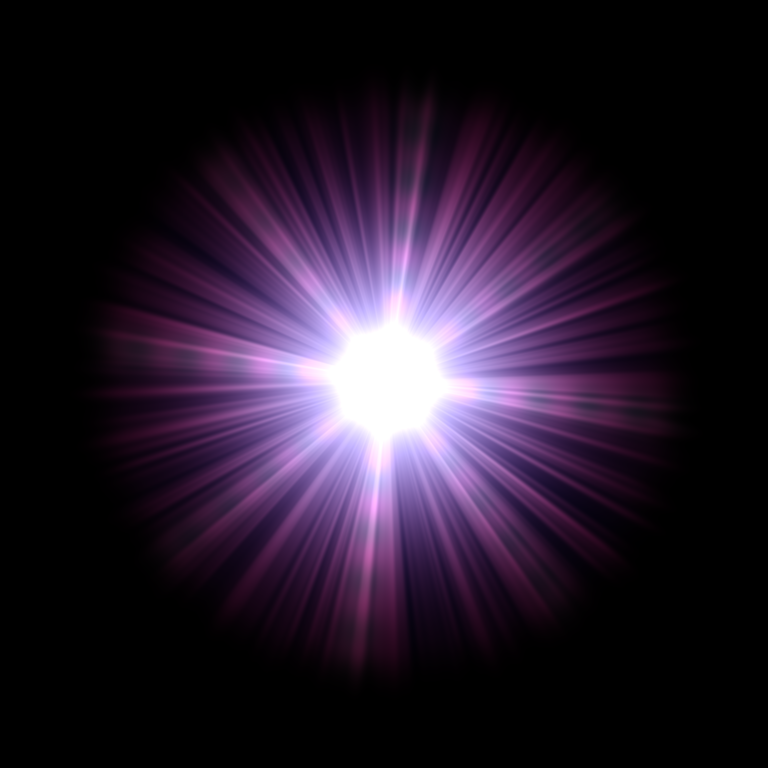
Give the GLSL for this background, as a WebGL 2 fragment shader.

```glsl
#version 300 es
precision highp float;
// A violet starburst on black: a white core inside a lilac halo,
// fine rays from periodic noise over the angle, and eight soft beams
// whose tint alternates between pink and grey-green along their length.
uniform vec2 u_resolution;
out vec4 fragColor;

const float TAU = 6.2831853;

float hash(float n) {
    return fract(sin(n * 12.9898 + 4.1) * 43758.5453);
}

// Smooth value noise around the circle; turn is 0..1 and wraps cleanly.
float ringNoise(float turn, float cells, float seed) {
    float x = turn * cells;
    float i = floor(x);
    float a = hash(mod(i, cells) + seed);
    float b = hash(mod(i + 1.0, cells) + seed);
    return mix(a, b, smoothstep(0.0, 1.0, x - i));
}

// Gaussian falloff, with its own reach per channel.
vec3 falloff(float r, vec3 reach) {
    vec3 q = r / reach;
    return exp(-q * q);
}

void main() {
    vec2 p = (gl_FragCoord.xy - 0.5 * u_resolution) / min(u_resolution.x, u_resolution.y);
    p -= vec2(0.005, 0.004);
    float r = length(p);
    float angle = atan(p.y, p.x + 1e-6);
    float turn = fract(angle / TAU + 1.0);

    // Core and halo
    vec3 color = 0.9 * falloff(r, vec3(0.05));
    color += vec3(0.22, 0.2, 0.45) * falloff(r, vec3(0.17, 0.17, 0.19));

    // Fine rays: contrast grows outward, blue varies least
    float streaks = 0.45 * ringNoise(turn, 64.0, 7.0)
                  + 0.75 * ringNoise(turn, 150.0, 61.0)
                  + 0.80 * ringNoise(turn, 260.0, 213.0);
    float contrast = smoothstep(0.04, 0.34, r);
    vec3 rays = mix(vec3(1.0), vec3(pow(streaks, 1.5)), contrast * vec3(0.95, 0.95, 0.7));
    color += vec3(0.72, 0.76, 0.8) * falloff(r, vec3(0.23, 0.172, 0.212)) * rays;

    // Eight beams, the upright and level ones stronger
    float sector = (angle / TAU + 7.0 / 360.0) * 8.0;
    float index = floor(sector + 0.5);
    float across = r * sin((sector - index) * TAU / 8.0);
    float width = 0.012 + 0.045 * r;
    float strength = mod(index, 2.0) < 0.5 ? 0.42 : 0.26;
    float beam = strength * exp(-across * across / (width * width) - r * r / 0.07);
    float band = 0.5 + 0.5 * cos(TAU * (r - 0.165) / 0.065);
    vec3 tint = mix(vec3(0.42, 0.6, 0.5), vec3(1.0, 0.6, 0.8), band);
    color += tint * beam * smoothstep(0.02, 0.12, r);

    // Ragged outer rim
    float rim = 0.405 + 0.02 * ringNoise(turn, 150.0, 61.0);
    color *= 1.0 - smoothstep(rim - 0.075, rim, r);

    fragColor = vec4(clamp(color, 0.0, 1.0), 1.0);
}
```
